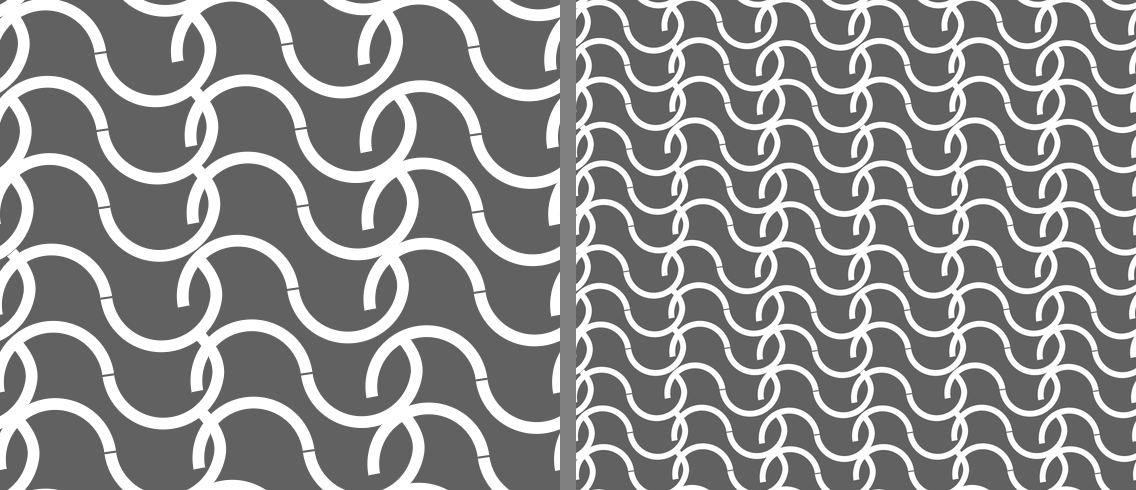
Left: one tile. Right: repeated 2 by 2.
This pattern is drawn by a Shadertoy shader. Its source:

```glsl
// Interlocking rows of thick white S-curves with hairline joints on grey, tiling.

const float PI = 3.14159265;
const vec2 TILE = vec2(8.0 / 7.0, 1.0);   // canvas size, in canvas heights
const int COLUMNS = 3;
const int ROWS = 6;

const float RADIUS = 0.113;
const float HALF_WIDTH = 0.012;
const float HALF_GAP = 0.0021;
const float JOINT_ANGLE = 0.126;          // tilt of the joint between the arcs
const float SHORT_END = PI + 0.19;        // where the plain arc stops
const float LONG_END = PI + 0.72;         // where the curled arc stops

const vec3 GREY = vec3(0.38);
const vec3 WHITE = vec3(1.0);

vec2 rotate(vec2 p, float angle) {
    float c = cos(angle), s = sin(angle);
    return vec2(c * p.x + s * p.y, c * p.y - s * p.x);
}

// Shortest offset on the wrapping canvas
vec2 wrapOffset(vec2 p, vec2 period) {
    return p - period * floor(p / period + 0.5);
}

// Butt-ended arc from angle a0 to a1, whose radius shrinks by curl at the end
float arcDistance(vec2 p, float radius, float halfWidth, float a0, float a1, float curl) {
    float middle = 0.5 * (a0 + a1);
    vec2 q = rotate(p, middle);
    float angle = atan(q.y, q.x);
    float len = length(p);
    float r = radius * (1.0 - curl * smoothstep(PI - 0.15, a1, angle + middle));
    float side = abs(len - r) - halfWidth;
    float ends = (abs(angle) - 0.5 * (a1 - a0)) * len;
    return max(side, ends);
}

// Two opposed arcs that meet at a thin joint at the origin
float waveDistance(vec2 p) {
    vec2 center = RADIUS * vec2(cos(JOINT_ANGLE), sin(JOINT_ANGLE));
    float start = JOINT_ANGLE + HALF_GAP / RADIUS;
    float crest = arcDistance(p + center, RADIUS, HALF_WIDTH, start, SHORT_END, 0.0);
    float trough = arcDistance(center - p, RADIUS, HALF_WIDTH, start, LONG_END, 0.11);
    return min(crest, trough);
}

// Joint position, with the uneven spacing of each three-row group
vec2 jointPosition(int column, int row) {
    int step3 = row % 3;
    float lead = step3 == 0 ? 1.0 : 0.0;
    float middle = column == 1 ? 1.0 : 0.0;
    float last = column == 2 ? 1.0 : 0.0;

    vec2 cell = TILE / vec2(COLUMNS, ROWS);
    vec2 p = vec2(0.205, 0.108) + cell * vec2(column, row);
    p.x += 0.024 * middle * (1.0 - lead) + 0.004 * float(step3) + 0.012 * float(row / 3);
    p.y += 0.009 * last - 0.003 * middle - 0.009 * float(step3);
    p.y -= lead * (0.015 * middle + 0.021 * last);
    return vec2(p.x, TILE.y - p.y);
}

void mainImage(out vec4 fragColor, in vec2 fragCoord) {
    vec2 p = fragCoord / iResolution.xy * TILE;

    // Union of all waves
    float d = 1.0;
    for (int row = 0; row < ROWS; row++) {
        for (int column = 0; column < COLUMNS; column++) {
            vec2 offset = wrapOffset(p - jointPosition(column, row), TILE);
            d = min(d, waveDistance(offset));
        }
    }

    // Smoothed edge, one pixel wide
    float ink = clamp(0.5 - d * iResolution.y, 0.0, 1.0);
    fragColor = vec4(mix(GREY, WHITE, ink), 1.0);
}
```
